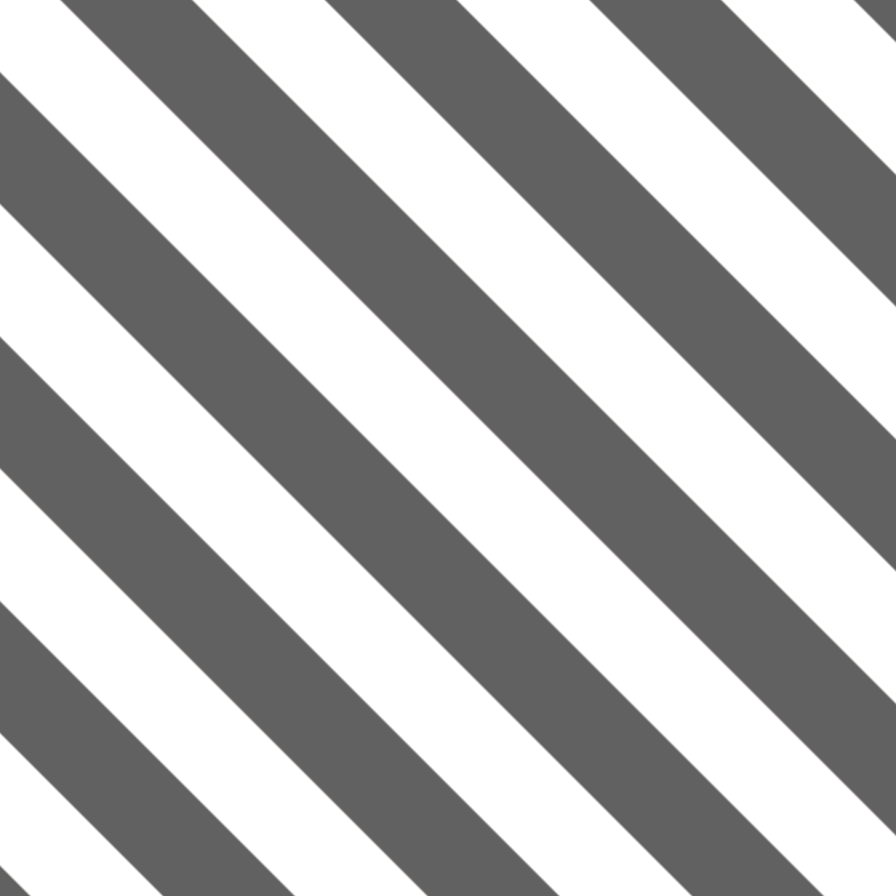
Give the GLSL for this pattern, as a WebGL 1 fragment shader.

```glsl
precision highp float;
// Diagonal grey and white stripes of equal width, falling from left to right.

uniform vec2 u_resolution;

// Signed distance to the nearest grey stripe, negative inside it.
float stripeDistance(vec2 p) {
    float period = 0.2952; // measured along a canvas side
    float phase = (p.x + p.y - 1.141) / period;
    float fromCentre = abs(fract(phase + 0.5) - 0.5);
    return (fromCentre - 0.249) * period * 0.70711;
}

void main() {
    vec2 p = gl_FragCoord.xy / u_resolution;
    float pixel = 1.0 / min(u_resolution.x, u_resolution.y);

    // Soft edge, never narrower than a pixel
    float softness = max(0.0018, 0.7 * pixel);
    float white = smoothstep(-softness, softness, stripeDistance(p));
    vec3 color = mix(vec3(0.38), vec3(1.0), white);

    // Faint warm tint along the edges
    color -= vec3(0.0, 0.015, 0.025) * 4.0 * white * (1.0 - white);

    gl_FragColor = vec4(color, 1.0);
}
```
